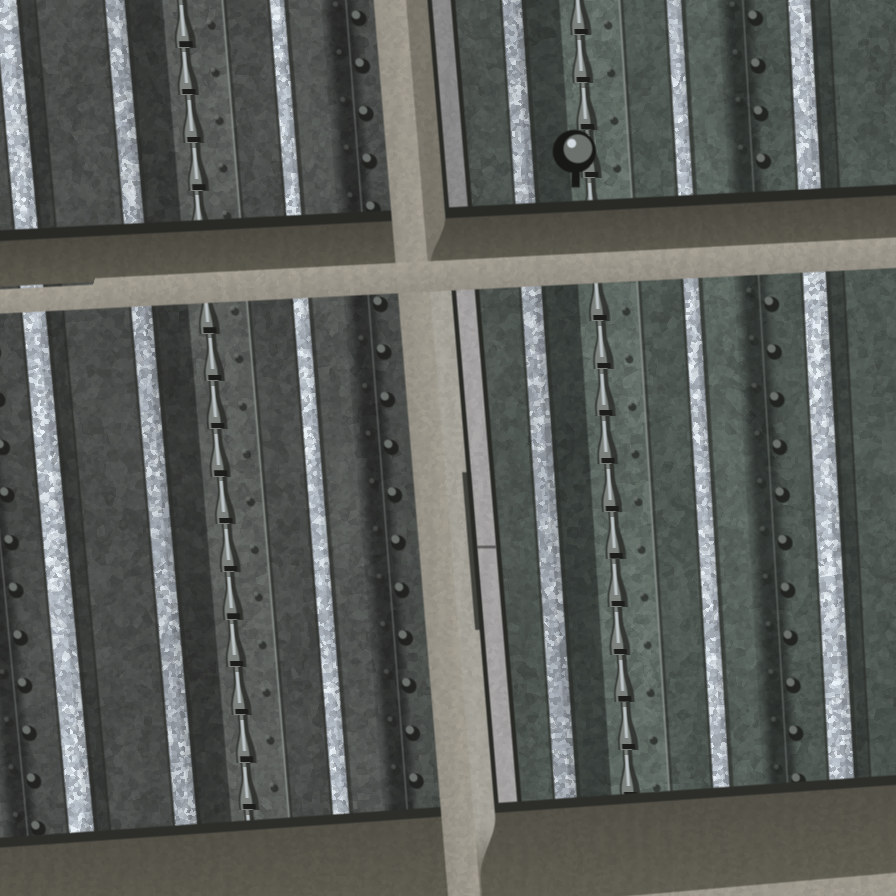
Write a WebGL 2 fragment shader that draws this texture.

```glsl
#version 300 es
precision highp float;
// Slanted galvanised roof decking with ribs, clipped seams and rivets behind pale steel beams.
#define PERIOD 0.443      // width of one decking module
#define PHASE 0.006       // offset of the first rib
#define PITCH 0.0532      // spacing of clips and rivets
#define LEAN 0.092        // slant of the decking
#define FAN 0.042         // loss of slant towards the right
#define SPANGLE 95.0      // zinc crystals across the canvas
#define WEAR 0.17         // strength of the mottling
#define EDGE 0.0015       // softness of outlines
uniform vec2 u_resolution;
out vec4 fragColor;

const vec3 ZINC = vec3(0.31, 0.325, 0.315);
const vec3 SHADOW = vec3(0.16, 0.165, 0.15);
const vec3 RIB = vec3(0.68, 0.71, 0.745);
const vec3 GLINT = vec3(0.82, 0.85, 0.87);
const vec3 PAINT = vec3(0.61, 0.59, 0.545);
const vec3 UNDERSIDE = vec3(0.345, 0.335, 0.295);

float hash(vec2 p) {
  return fract(sin(dot(p, vec2(127.1, 311.7))) * 43758.55);
}

// Random tone of the nearest cell, from 0 to 1
float crystal(vec2 p) {
  vec2 cell = floor(p);
  float nearest = 9.0, tone = 0.0;
  for (int j = -1; j <= 1; j++)
    for (int i = -1; i <= 1; i++) {
      vec2 id = cell + vec2(i, j);
      float d = length(id + vec2(hash(id), hash(id + 37.0)) - p);
      if (d < nearest) { nearest = d; tone = hash(id + 71.0); }
    }
  return tone;
}

float above(float x, float a) { return smoothstep(a - EDGE, a + EDGE, x); }
float band(float x, float a, float b) { return above(x, a) * (1.0 - above(x, b)); }
float disc(vec2 p, float r) { return 1.0 - above(length(p), r); }

// Column of shaded round rivets
void rivets(inout vec3 col, float x, float y, float r, float strength) {
  vec2 p = vec2(x, (fract(y / PITCH) - 0.5) * PITCH);
  col = mix(col, SHADOW * 0.75, strength * disc(p - vec2(0.002, 0.002), r));
  col = mix(col, ZINC * 1.45, strength * disc(p + vec2(0.001, 0.002), r * 0.55));
}

// Row of flared clips along a seam; y grows downwards
void clips(inout vec3 col, float x, float y) {
  float v = fract(y / PITCH);
  float wobble = 0.0012 * sin(floor(y / PITCH) * 4.7);
  x -= wobble;
  float flare = mix(0.0025, 0.0085, smoothstep(0.25, 0.85, v));
  col = mix(col, SHADOW, 0.8 * band(x, -flare - 0.002, flare + 0.004));
  col = mix(col, ZINC * 1.55, band(x, -flare, flare * 0.6));
  col = mix(col, GLINT, 0.75 * band(x, -0.002, 0.0015) * band(v, 0.1, 0.75));
  col = mix(col, SHADOW * 0.7, band(x, -0.006, 0.009) * band(v, 0.87, 0.98));
}

vec3 decking(vec2 p) {
  float q = (p.x - LEAN * p.y) / (1.0 - FAN * p.y) - PHASE;
  float m = floor((q + 0.02) / PERIOD), x = q - m * PERIOD;
  float speck = crystal(p * SPANGLE) - 0.5, fine = crystal(p * SPANGLE * 2.3) - 0.5;
  float cloud = sin(p.x * 19.0 + 3.0 * sin(p.y * 7.0)) * sin(p.y * 13.0 + 2.0 * sin(p.x * 11.0));
  // Flat pans between the folds
  vec3 col = ZINC * 0.96;
  col *= 1.0 - 0.24 * band(x, 0.012, 0.033) - 0.25 * band(x, 0.133, 0.175);
  col *= 1.0 + 0.22 * band(x, 0.175, 0.243) + 0.14 * band(x, 0.315, 0.352);
  col *= 1.0 - 0.38 * smoothstep(0.352, 0.367, x) * (1.0 - smoothstep(0.382, 0.396, x));
  col *= mix(vec3(0.96, 0.95, 0.95), vec3(1.01, 1.07, 1.04), smoothstep(0.4, 0.65, p.x));
  col *= 1.0 + 0.05 * cloud + WEAR * (speck + 0.8 * fine);
  // Thin folded edges
  col = mix(col, ZINC * 1.7, 0.8 * band(x, 0.241, 0.2435));
  col = mix(col, SHADOW, 0.6 * band(x, 0.2435, 0.2465));
  col = mix(col, ZINC * 1.5, 0.5 * band(x, 0.379, 0.381));
  col = mix(col, SHADOW, 0.7 * band(x, 0.032, 0.0345));
  // Clips and rivets
  clips(col, x - 0.196, p.y + 0.014 * m);
  rivets(col, x - 0.226, p.y, 0.0045, 0.65);
  rivets(col, x - 0.369, p.y + 0.02, 0.005, 0.4);
  rivets(col, x - 0.391, p.y + 0.008, 0.0085, 0.9);
  // Bright ribs
  float centre[3] = float[](0.0, 0.122, 0.303);
  float halfWidth[3] = float[](0.0135, 0.0118, 0.0088);
  for (int i = 0; i < 3; i++) {
    float d = x - centre[i], w = halfWidth[i] * (0.9 + 0.18 * p.y);
    col = mix(col, SHADOW, 0.55 * band(d, -w - 0.003, w + 0.005));
    vec3 metal = mix(RIB, GLINT, smoothstep(-0.1, 0.5, speck + fine * 0.5));
    metal *= 1.0 + 0.25 * fine - 0.13 * band(d, w * 0.35, w) - (i == 1 ? 0.1 : 0.0);
    col = mix(col, metal, band(d, -w, w));
  }
  return col;
}

void main() {
  vec2 p = gl_FragCoord.xy / u_resolution;
  p.y = 1.0 - p.y; // measured downwards from the top
  vec3 col = decking(p);
  float grain = 1.0 + 0.07 * (crystal(p * 230.0) - 0.5) + 0.012 * sin(p.x * 310.0 + sin(p.y * 90.0));
  // Round bolt with its stem
  vec2 bolt = p - vec2(0.641, 0.169);
  col = mix(col, SHADOW * 0.6, max(disc(bolt, 0.024), band(bolt.x, -0.003, 0.006) * band(bolt.y, 0.0, 0.04)));
  col = mix(col, ZINC * 1.35, disc(bolt + vec2(-0.004, 0.003), 0.016));
  col = mix(col, GLINT, disc(bolt + vec2(0.003, 0.009), 0.005));
  // Grey flange beside the upright
  float b = p.x - 0.417 - 0.083 * p.y;
  float lower = above(p.y, 0.3);
  col = mix(col, SHADOW, band(b, 0.055, 0.091));
  col = mix(col, mix(vec3(0.53), vec3(0.64, 0.63, 0.63), lower) * grain, band(b, 0.065, 0.086));
  col = mix(col, SHADOW, 0.6 * band(b, 0.065, 0.086) * band(p.y, 0.609, 0.612));
  // Undersides of the cross beams
  float upper = p.y + 0.051 * p.x, base = p.y + 0.07 * p.x;
  vec3 under = UNDERSIDE * grain;
  col = mix(col, under * (0.82 + 4.0 * (upper - 0.262)), band(upper, 0.262, 0.32));
  col = mix(col, SHADOW, band(upper, 0.257, 0.269));
  col = mix(col, under * (0.92 + 1.5 * (base - 0.937)), above(base, 0.937));
  col = mix(col, SHADOW * 1.1, band(base, 0.935, 0.946));
  col = mix(col, PAINT * grain, above(p.y + 0.087 * p.x, 1.061) * above(p.x, 0.55));
  // Upright with a face and a tapering side
  float taper = mix(smoothstep(0.24, 0.3, p.y), smoothstep(0.91, 0.98, p.y), lower);
  float side = 0.06 - 0.022 * taper;
  vec3 sideTone = mix(vec3(0.47, 0.455, 0.415), vec3(0.64, 0.63, 0.595), lower * (1.0 - taper));
  col = mix(col, sideTone * grain, band(b, 0.03, side));
  col = mix(col, PAINT * grain * (0.95 + 2.0 * b), band(b, 0.0, 0.036));
  col = mix(col, SHADOW, 0.8 * band(b, 0.055, 0.064) * band(p.y, 0.527, 0.703));
  // Pale front of the upper beam, stepped at the left
  float top = 0.316 + 0.007 * (1.0 - above(p.x, 0.105));
  col = mix(col, PAINT * grain * (1.04 - 3.0 * (upper - top)), band(upper, top, 0.35));
  fragColor = vec4(clamp(col, 0.0, 1.0), 1.0);
}
```
